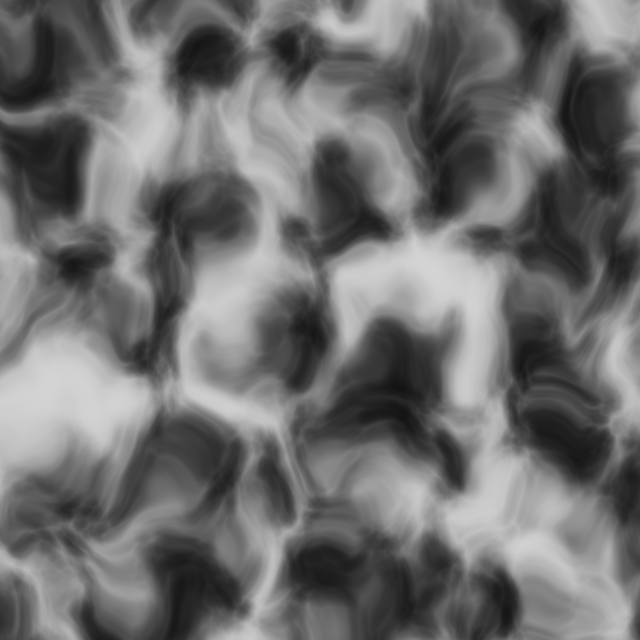
Reproduce this texture procedurally as a Shadertoy shader.

```glsl
const vec2  CELLS = vec2(5.8, 4.7);   // base cells across the canvas
const vec2  ORIGIN = vec2(13.7, 41.2);
const float JITTER = 0.82;            // scatter of the cell points
const float RIDGE_SHARPNESS = 8.5;    // higher gives crisper bright seams
const float DETAIL_GAIN = 0.42;       // weight of each finer layer
const int   WARP_LAYERS = 2;
const int   CLOUD_LAYERS = 5;
const float WARP_STRENGTH = 1.15;
const float FIELD_MEAN = 0.158;       // average of the layered field
const float CONTRAST = 2.75;
const float MID_GREY = 0.405;
const float GREY_RANGE = 0.43;
const mat2  NEXT_LAYER = mat2(1.6, 1.2, -1.2, 1.6); // rotate and double

vec2 hash22(vec2 p) {
    vec3 q = fract(p.xyx * vec3(0.1031, 0.1030, 0.0973));
    q += dot(q, q.yzx + 33.33);
    return fract((q.xx + q.yz) * q.zy);
}

// Smooth squared distance to the nearest jittered cell point
float cellular(vec2 p) {
    vec2 cell = floor(p);
    vec2 local = p - cell;
    float sum = 0.0;
    for (int y = -1; y <= 1; y++) {
        for (int x = -1; x <= 1; x++) {
            vec2 offset = vec2(x, y);
            vec2 point = 0.5 + JITTER * (hash22(cell + offset) - 0.5);
            vec2 d = offset + point - local;
            sum += exp(-RIDGE_SHARPNESS * dot(d, d));
        }
    }
    return -log(sum) / RIDGE_SHARPNESS;
}

// Weighted average of ever finer cellular layers
float layeredCells(vec2 p, int layers) {
    float weight = 1.0, total = 0.0, value = 0.0;
    for (int i = 0; i < layers; i++) {
        value += weight * cellular(p);
        total += weight;
        weight *= DETAIL_GAIN;
        p = NEXT_LAYER * p + vec2(17.3, 9.1);
    }
    return value / total;
}

void mainImage(out vec4 fragColor, in vec2 fragCoord) {
    vec2 p = fragCoord / iResolution.xy * CELLS + ORIGIN;

    // Bend the field into wisps
    vec2 warp = vec2(layeredCells(p + vec2(31.4, 7.9), WARP_LAYERS),
                     layeredCells(p + vec2(5.2, 63.8), WARP_LAYERS));
    float smoke = layeredCells(p + WARP_STRENGTH * (warp - FIELD_MEAN), CLOUD_LAYERS);

    // Soft tone curve keeps both ends from clipping
    float tone = tanh((smoke - FIELD_MEAN) * CONTRAST / GREY_RANGE);
    fragColor = vec4(vec3(MID_GREY + GREY_RANGE * tone), 1.0);
}
```
